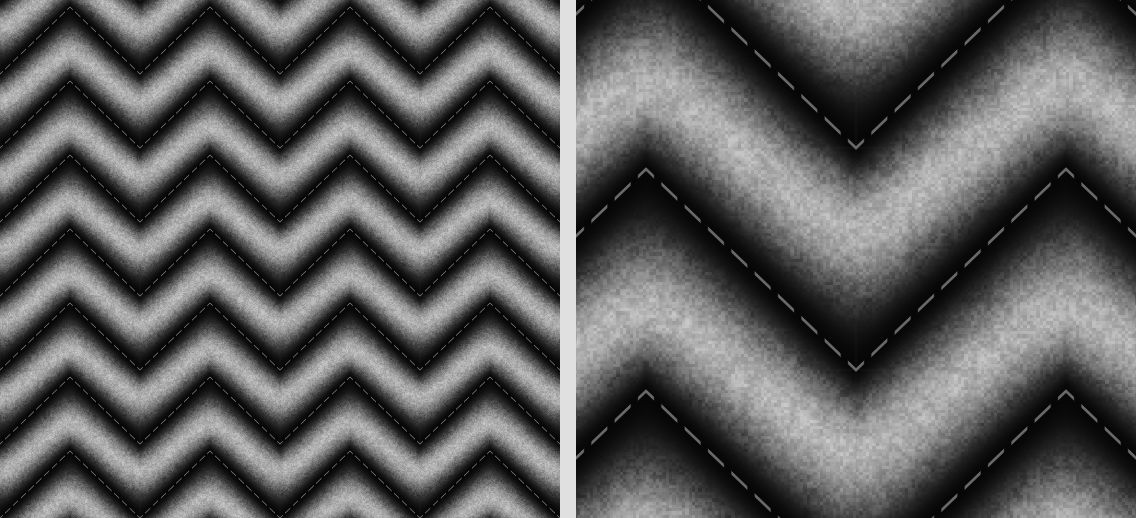
Left: the whole. Right: its middle third, enlarged.
This pattern is drawn by a WebGL 2 fragment shader. Its source:

```glsl
#version 300 es
precision highp float;

uniform vec2 u_resolution;
out vec4 fragColor;

const vec2 REPEATS = vec2(4.0, 7.0);
const float TAU = 6.2831853;

float hash(vec2 p) {
  vec3 q = fract(p.xyx * vec3(0.1031, 0.1030, 0.0973));
  q += dot(q, q.yzx + 33.33);
  return fract((q.x + q.y) * q.z);
}

// Value noise that wraps over the canvas
float wrapNoise(vec2 uv, vec2 cells) {
  vec2 p = uv * cells;
  vec2 i = floor(p);
  vec2 f = smoothstep(0.0, 1.0, fract(p));
  vec2 a = mod(i, cells);
  vec2 b = mod(i + 1.0, cells);
  return mix(mix(hash(a), hash(vec2(b.x, a.y)), f.x),
             mix(hash(vec2(a.x, b.y)), hash(b), f.x), f.y);
}

// How far a rounded corner departs from a sharp one
float rounding(float d) {
  return sqrt(d * d + 0.0064) - d;
}

void main() {
  vec2 uv = gl_FragCoord.xy / u_resolution;
  float pixel = 1.0 / u_resolution.x;
  float rowHeight = u_resolution.y / u_resolution.x / REPEATS.y;

  // Zigzag rows: v runs from one seam up to the next
  float peakDist = abs(fract(uv.x * REPEATS.x) - 0.5);
  float zigzag = 1.0 - 2.0 * peakDist;
  float v = fract(uv.y * REPEATS.y - 0.905 * zigzag);

  // Soft band, bent more gently than the seams
  float bend = 7.5 * (rounding(peakDist) - rounding(0.5 - peakDist));
  float w = v + bend * v * (1.0 - v);
  float shade = 0.36 - 0.335 * cos(TAU * w);

  // Grain, strongest on the lit cloth
  float grain = hash(floor(uv * vec2(512.0, 474.0)) + 7.0) - 0.5;
  float mottle = wrapNoise(uv, vec2(240.0, 222.0)) - 0.5;
  float blotch = wrapNoise(uv, vec2(72.0, 66.0)) - 0.5;
  shade += (0.11 * grain + 0.10 * mottle + 0.03 * blotch) * smoothstep(0.03, 0.35, shade);

  // Faint joins between the repeats
  vec2 joinDist = abs(fract(uv * REPEATS + 0.5) - 0.5) * vec2(1.0 / REPEATS.x, rowHeight);
  float join = 1.0 - smoothstep(0.0, 0.0006 + pixel, min(joinDist.x, joinDist.y));
  shade = mix(shade, 0.33, 0.07 * join);

  // Dashed stitches along the seams
  float seamDist = min(v, 1.0 - v) * rowHeight * 0.72;
  float thread = 1.0 - smoothstep(-0.5 * pixel, 0.5 * pixel, seamDist - 0.0008);
  float dash = smoothstep(-0.75, -0.35, cos(TAU * 9.0 * zigzag));
  shade = mix(shade, 0.45, 0.9 * thread * dash);

  fragColor = vec4(vec3(clamp(shade, 0.0, 1.0)), 1.0);
}
```
